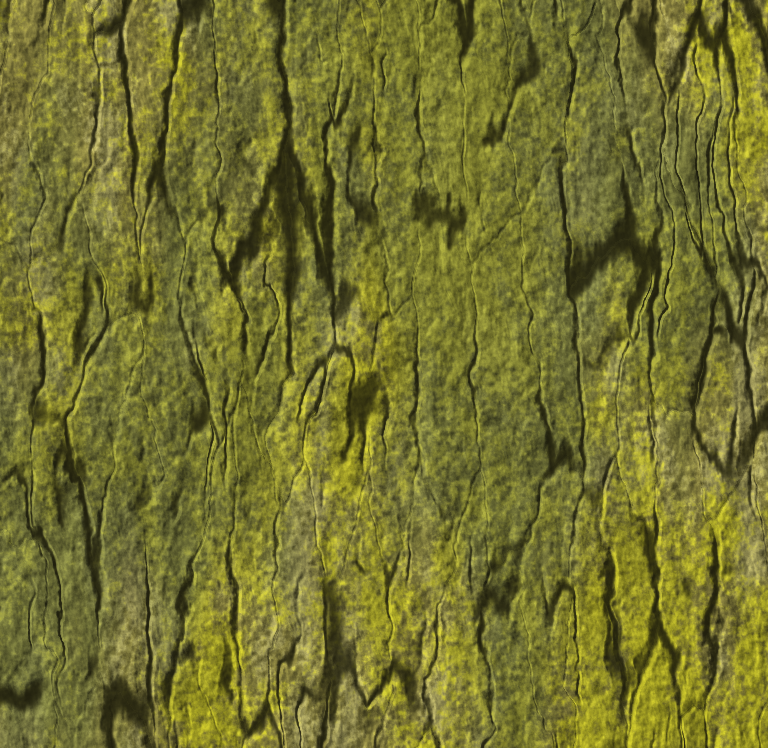
Reproduce this texture procedurally as a WebGL 1 fragment shader.

```glsl
precision highp float;
uniform vec2 u_resolution;

float hash(vec2 p) {
  p = fract(p * vec2(0.1731, 0.2347) + 0.13);
  p += dot(p, p.yx + 19.19);
  return fract((p.x + p.y) * p.x * 37.7);
}

float noise(vec2 p) {
  vec2 i = floor(p), f = fract(p);
  f = f * f * (3.0 - 2.0 * f);
  return mix(mix(hash(i), hash(i + vec2(1.0, 0.0)), f.x),
             mix(hash(i + vec2(0.0, 1.0)), hash(i + 1.0), f.x), f.y);
}

float fbm(vec2 p) {
  float sum = 0.0, amp = 0.516;
  for (int i = 0; i < 5; i++) {
    sum += amp * noise(p);
    p = mat2(1.9, 0.4, -0.4, 1.9) * p + 11.7;
    amp *= 0.5;
  }
  return sum;
}

// Cellular plates: x = distance to the seam, y = random plate level
vec2 plates(vec2 p) {
  vec2 cell = floor(p);
  float nearest = 9.0, second = 9.0, level = 0.0;
  for (int y = -1; y <= 1; y++) {
    for (int x = -1; x <= 1; x++) {
      vec2 c = cell + vec2(float(x), float(y));
      vec2 site = c + 0.1 + 0.8 * vec2(hash(c + 3.1), hash(c + 57.3));
      float d = length(site - p);
      if (d < nearest) {
        second = nearest;
        nearest = d;
        level = hash(c + 91.7);
      } else {
        second = min(second, d);
      }
    }
  }
  return vec2(second - nearest, level);
}

// Bark relief: x = height, y = depth of the cracks
vec2 bark(vec2 p) {
  vec2 w = p;
  w.x += 0.07 * (fbm(p * vec2(8.0, 5.0)) - 0.5) + 0.022 * (fbm(p * vec2(38.0, 24.0)) - 0.5);
  w.y += 0.16 * (fbm(p * vec2(17.0, 5.0) + 7.0) - 0.5);

  vec2 plate = plates(w * vec2(16.0, 3.0) + 5.0);
  float opening = smoothstep(0.36, 0.66, fbm(p * vec2(11.0, 6.0) + 31.0));
  float seam = (1.0 - smoothstep(0.0, 0.04 + 0.2 * opening, plate.x)) * (0.2 + 0.8 * opening);

  float vein = abs(noise(w * vec2(36.0, 6.5) + 13.0) - 0.5);
  float split = smoothstep(0.45, 0.68, fbm(p * vec2(15.0, 10.0) + 63.0));
  float fissure = (1.0 - smoothstep(0.0, 0.11, vein)) * split;

  float crack = max(seam, 0.8 * fissure);
  float height = 0.9 * fbm(w * vec2(30.0, 9.0)) + 0.55 * fbm(p * vec2(75.0, 48.0) + 4.0)
               + 0.16 * plate.y - 0.55 * crack;
  return vec2(height, crack);
}

void main() {
  vec2 p = gl_FragCoord.xy / u_resolution.y;

  // Slope toward a light at the upper left
  vec2 here = bark(p);
  float slope = here.x - bark(p + vec2(-0.0026, 0.0022)).x;
  float grain = fbm(p * 150.0 + 17.0) - 0.5;

  // Wood, with pale weathered and shaded green streaks
  vec3 color = vec3(0.47, 0.445, 0.215);
  float weathered = smoothstep(0.46, 0.66, fbm(p * vec2(22.0, 8.0) + 41.0) + 0.4 * grain);
  color = mix(color, vec3(0.58, 0.56, 0.35), 0.65 * weathered);
  float shaded = smoothstep(0.48, 0.68, fbm(p * vec2(4.5, 1.4) + 23.0));
  color = mix(color, vec3(0.36, 0.38, 0.19), 0.7 * shaded);

  // Yellow moss in long soft columns
  float moss = smoothstep(0.43, 0.66, 0.65 * fbm(p * vec2(7.0, 2.2) + 71.0)
             + 0.35 * fbm(p * vec2(30.0, 16.0) + 9.0) + 0.35 * grain);
  color = mix(color, vec3(0.59, 0.58, 0.10), 0.8 * moss * (1.0 - 0.6 * shaded));

  // Lighting, grain and dark cracks
  float light = 1.0 + clamp(2.1 * slope, -0.42, 0.32) + 0.65 * grain;
  light += 0.35 * (here.x - 0.7);
  color *= clamp(light, 0.3, 1.5);
  color = mix(color, vec3(0.13, 0.125, 0.05), 0.82 * smoothstep(0.2, 0.95, here.y));
  gl_FragColor = vec4(color, 1.0);
}
```
